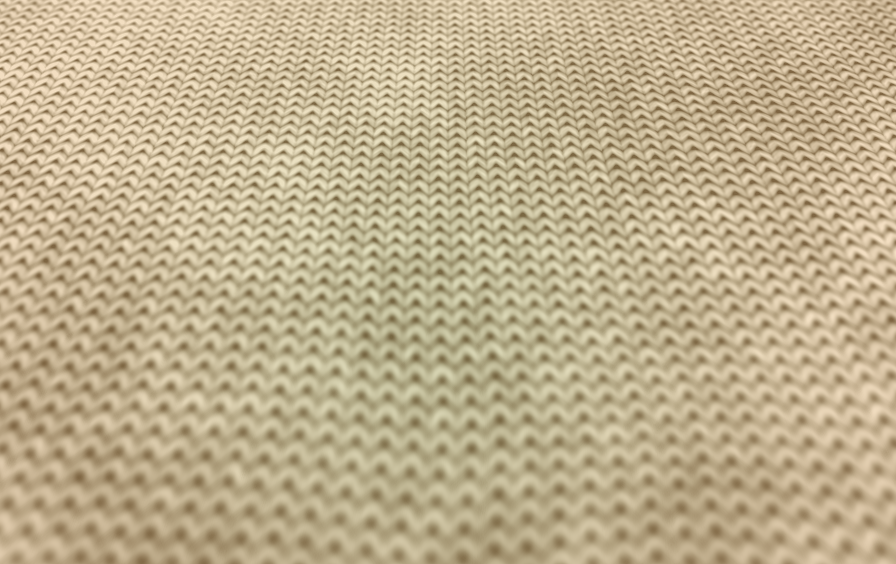
Write a WebGL 1 fragment shader that draws this texture.

```glsl
precision highp float;
uniform vec2 u_resolution;

const float WALE_NEAR = 0.0365;   // stitch width at the bottom edge, canvas widths
const float WALE_FAR = 0.0172;    // stitch width at the top edge
const float COURSE_SCALE = 1.34;  // rows per unit of inverse stitch width
const float LEG_SLOPE = 1.35;     // drop of each yarn leg, in rows per wale
const vec2 HOLE_SIZE = vec2(0.17, 0.25);
const float FOCUS_HEIGHT = 0.80;
const float BLUR_NEAR = 0.0088;   // blur radius at the bottom edge
const float BLUR_FAR = 0.0020;    // blur radius at the top edge
const float STITCH_VARIATION = 0.16;
const float FIBRE_VARIATION = 0.22;
const float GOLDEN_ANGLE = 2.39996;
const int TAPS = 28;

const vec3 SHADOW = vec3(0.48, 0.40, 0.27);
const vec3 YARN = vec3(0.70, 0.65, 0.535);
const vec3 HIGHLIGHT = vec3(0.92, 0.88, 0.79);
const vec3 WARM_TINT = vec3(1.04, 0.99, 0.96);
const vec3 GREEN_TINT = vec3(0.97, 1.01, 0.96);

float hash(vec2 p) {
  vec3 h = fract(p.xyx * vec3(0.1031, 0.1030, 0.0973));
  h += dot(h, h.yzx + 33.33);
  return fract((h.x + h.y) * h.z);
}

float noise(vec2 p) {
  vec2 cell = floor(p);
  vec2 f = p - cell;
  f = f * f * (3.0 - 2.0 * f);
  return mix(mix(hash(cell), hash(cell + vec2(1.0, 0.0)), f.x),
             mix(hash(cell + vec2(0.0, 1.0)), hash(cell + vec2(1.0)), f.x), f.y);
}

float bump(vec2 p, vec2 centre, vec2 size) {
  vec2 d = (p - centre) / size;
  return exp(-dot(d, d));
}

// Canvas position to fabric coordinates: x counts wales, y counts rows
vec2 fabric(vec2 uv) {
  float width = mix(WALE_NEAR, WALE_FAR, uv.y);
  vec2 q = vec2((uv.x - 0.5) / width, COURSE_SCALE / width);
  q.x += 0.7 * (noise(uv * vec2(3.0, 4.0) + 7.0) - 0.5);
  q.y += 1.6 * (noise(uv * vec2(4.0, 2.0) + 19.0) - 0.5);
  q.y += 2.0 * bump(uv, vec2(0.85, 0.95), vec2(0.22, 0.2));
  return q;
}

// Brightness of the knit: arched strands, holes below them, wale gaps
float knit(vec2 q) {
  float wale = floor(q.x);
  float x = q.x - wale - 0.5;
  float side = sqrt(x * x + 0.006);
  float along = q.y + LEG_SLOPE * side + 0.22 * hash(vec2(wale + 90.0, 3.0));
  float course = floor(along);
  float across = along - course - 0.5;
  float strand = 1.0 - 4.0 * across * across;
  float hole = bump(vec2(x, 0.5 - abs(across)), vec2(0.0), HOLE_SIZE);
  float gap = smoothstep(0.36, 0.5, abs(x));

  float leg = hash(vec2(wale * 2.0 + step(0.0, x) + 200.0, course + 11.0));
  float fibre = noise(vec2(q.x * 5.0 + 300.0, along * 6.0));
  return 0.29 + 0.56 * strand - 0.62 * hole - 0.20 * gap
       + STITCH_VARIATION * (leg - 0.5) + FIBRE_VARIATION * (fibre - 0.5);
}

// Soft light across the folds of the cloth
float lighting(vec2 uv) {
  float light = 0.20 * bump(uv, vec2(0.08, 0.95), vec2(0.45, 0.40));
  light += 0.13 * bump(uv, vec2(0.62, 1.02), vec2(0.30, 0.14));
  light += 0.09 * bump(uv, vec2(0.96, 0.50), vec2(0.25, 0.35));
  light -= 0.12 * bump(uv, vec2(0.86, 0.84), vec2(0.16, 0.10));
  light -= 0.09 * bump(uv, vec2(0.45, 0.00), vec2(0.50, 0.25));
  return light + 0.16 * (noise(uv * vec2(9.0, 7.0) + 40.0) - 0.5);
}

void main() {
  vec2 uv = gl_FragCoord.xy / u_resolution;
  float aspect = u_resolution.x / u_resolution.y;

  // Depth of field, with at least a pixel of smoothing
  float nearBlur = BLUR_NEAR * max(FOCUS_HEIGHT - uv.y, 0.0) / FOCUS_HEIGHT;
  float farBlur = BLUR_FAR * max(uv.y - FOCUS_HEIGHT, 0.0) / (1.0 - FOCUS_HEIGHT);
  float radius = max(nearBlur + farBlur, 0.7 / u_resolution.x);

  float tone = 0.0;
  for (int i = 0; i < TAPS; i++) {
    float n = float(i);
    float angle = n * GOLDEN_ANGLE;
    vec2 offset = radius * sqrt((n + 0.5) / float(TAPS)) * vec2(cos(angle), sin(angle));
    tone += knit(fabric(uv + offset * vec2(1.0, aspect)));
  }
  tone = clamp(tone / float(TAPS) + lighting(uv), 0.0, 1.0);

  vec3 colour = mix(SHADOW, YARN, min(tone * 2.0, 1.0));
  colour = mix(colour, HIGHLIGHT, max(tone * 2.0 - 1.0, 0.0));
  colour *= mix(WARM_TINT, GREEN_TINT, bump(uv, vec2(0.48, 0.42), vec2(0.30, 0.50)));
  gl_FragColor = vec4(colour, 1.0);
}
```
